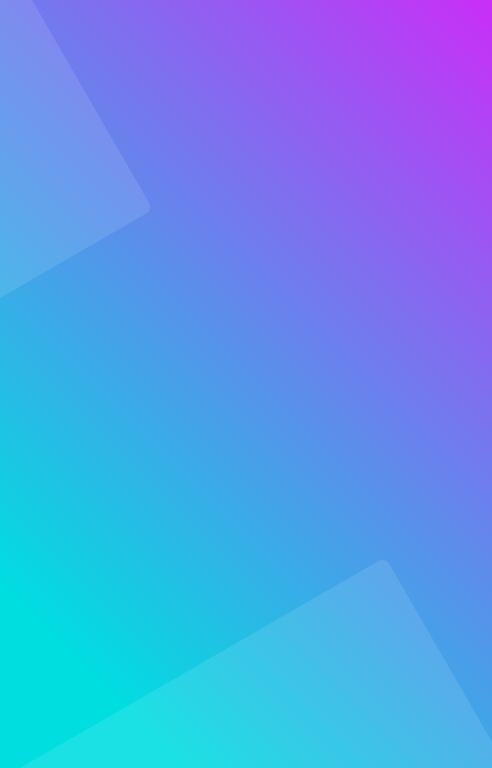
Write a Shadertoy shader that draws this background.

```glsl
// Diagonal cyan-to-magenta gradient with two tilted, translucent rounded panels.

#define CYAN vec3(0.0, 0.87, 0.88)
#define MAGENTA vec3(0.79, 0.18, 0.97)
#define GRADIENT_START 0.234     // diagonal position where cyan begins to fade
#define PANEL_TILT 0.5236        // 30 degrees
#define PANEL_HALF_SIZE 0.5
#define PANEL_RADIUS 0.0105
#define PANEL_OPACITY 0.105
#define UPPER_CORNER vec2(0.1992, 0.7271)
#define LOWER_CORNER vec2(0.5017, 0.2746)

// Signed distance to a rounded square centred on the origin.
float roundedSquare(vec2 p, float halfSize, float radius) {
    vec2 q = abs(p) - halfSize + radius;
    return length(max(q, 0.0)) + min(max(q.x, q.y), 0.0) - radius;
}

// Coverage of a tilted panel; inward points from its corner to its centre.
float panelMask(vec2 p, vec2 corner, vec2 inward, float pixel) {
    float c = cos(PANEL_TILT), s = sin(PANEL_TILT);
    vec2 d = p - corner;
    vec2 local = vec2(c * d.x + s * d.y, c * d.y - s * d.x);
    float dist = roundedSquare(local - inward * PANEL_HALF_SIZE,
                               PANEL_HALF_SIZE, PANEL_RADIUS);
    return 1.0 - smoothstep(-0.75 * pixel, 0.75 * pixel, dist);
}

void mainImage(out vec4 fragColor, in vec2 fragCoord) {
    // Canvas height is one unit.
    float pixel = 1.0 / iResolution.y;
    vec2 p = fragCoord * pixel;
    float aspect = iResolution.x * pixel;

    // Gradient rising at 45 degrees to the upper right corner.
    float t = (p.x + p.y - GRADIENT_START) / (aspect + 1.0 - GRADIENT_START);
    vec3 color = mix(CYAN, MAGENTA, clamp(t, 0.0, 1.0));

    // Pale panels reaching in from the left and the bottom.
    float upper = panelMask(p, UPPER_CORNER, vec2(-1.0, 1.0), pixel);
    float lower = panelMask(p, LOWER_CORNER, vec2(-1.0, -1.0), pixel);
    color = mix(color, vec3(1.0), PANEL_OPACITY * max(upper, lower));

    fragColor = vec4(color, 1.0);
}
```
